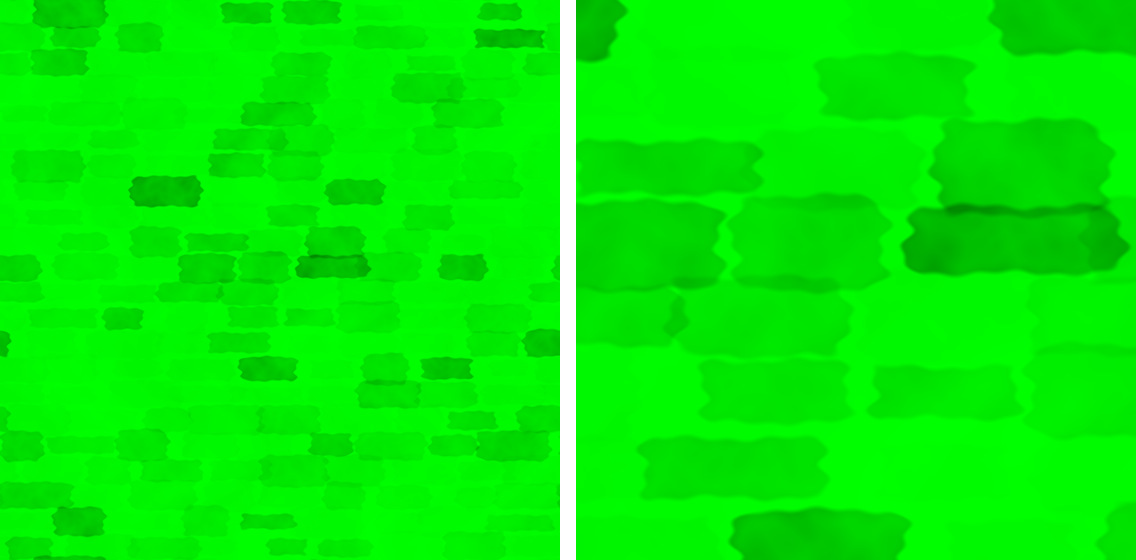
Left: the whole. Right: its middle third, enlarged.
Write a three.js fragment shader that draws this texture.

```glsl
// Rows of translucent green watercolour dabs, laid like loose bricks, tiling.
varying vec2 vUv;

const float TAU = 6.2831853;
const vec2 GRID = vec2(9.0, 22.0); // dabs per row, rows

vec3 hash3(vec2 p) {
  vec3 q = fract(p.xyx * vec3(0.1031, 0.1030, 0.0973) + 0.37);
  q += dot(q, q.yxz + 33.33);
  return fract((q.xxy + q.yzz) * q.zyx);
}

// Distance to the nearest scattered point, wrapping after "cells" repeats.
float cellular(vec2 uv, vec2 cells) {
  vec2 p = uv * cells;
  vec2 base = floor(p);
  float nearest = 2.0;
  for (int j = -1; j <= 1; j++) {
    for (int i = -1; i <= 1; i++) {
      vec2 id = base + vec2(float(i), float(j));
      vec2 point = id + hash3(mod(id, cells) + 71.0).xy;
      nearest = min(nearest, length(p - point));
    }
  }
  return nearest;
}

// Broad cloudy wash with vertical streaks, about 0 to 1.
float wash(vec2 uv) {
  vec2 a = uv * TAU;
  a += 0.45 * sin(a.yx * vec2(3.0, 2.0) + vec2(1.0, 4.0));
  float s = sin(a.x * 2.0 + a.y + 0.6) + sin(a.y * 3.0 - a.x + 2.1);
  s += 0.7 * sin(a.x * 5.0 + 1.7 * sin(a.y * 2.0));
  s += 0.5 * sin(a.x * 13.0 + 1.2 * sin(a.y * 3.0 + 1.0));
  return clamp(0.5 + 0.2 * s, 0.0, 1.0);
}

float roundedBox(vec2 p, vec2 halfSize, float radius) {
  vec2 d = abs(p) - halfSize + radius;
  return length(max(d, 0.0)) + min(max(d.x, d.y), 0.0) - radius;
}

// Ragged ends and gently uneven long sides, different for each dab.
vec2 ragged(vec2 p, vec3 seed) {
  float end = seed.x * 40.0 + step(0.0, p.x) * 2.3;
  float side = seed.y * 40.0 + step(0.0, p.y) * 1.9;
  float dx = 0.0030 * sin(p.y * 190.0 + end) + 0.0020 * sin(p.y * 430.0 + end * 1.7);
  float dy = 0.0012 * sin(p.x * 95.0 + side) + 0.0008 * sin(p.x * 260.0 + side * 1.3);
  return p + vec2(dx, dy);
}

void main() {
  vec2 uv = vUv;
  float cloud = wash(uv);

  // Mottled pigment
  vec2 warped = uv + 0.006 * sin(TAU * uv.yx * vec2(11.0, 13.0));
  float grain = 0.6 * cellular(warped, vec2(26.0)) + 0.4 * cellular(warped.yx, vec2(61.0));
  float pigment = (0.62 + 0.55 * cloud) * (1.28 - 0.55 * grain);

  float green = 1.0 - 0.022 * cloud * (1.2 - 0.5 * grain);

  // Overlapping dabs multiply their tints
  float row = floor(uv.y * GRID.y);
  for (int j = -1; j <= 1; j++) {
    float r = row + float(j);
    float shift = hash3(vec2(mod(r, GRID.y), 17.0)).x;
    float column = floor(uv.x * GRID.x + shift);
    for (int i = -1; i <= 1; i++) {
      vec2 id = vec2(column + float(i), r);
      vec2 key = mod(id, GRID);
      vec3 shape = hash3(key + 5.0);
      vec3 place = hash3(key + 43.0);

      vec2 centre = id + 0.5 + (place.xy - 0.5) * vec2(0.22, 0.10);
      centre.x -= shift;
      vec2 halfSize = mix(vec2(0.034, 0.013), vec2(0.069, 0.029), shape.xy);
      vec2 p = ragged(uv - centre / GRID, shape);
      float d = roundedBox(p, halfSize, 0.55 * halfSize.y);

      float cover = 1.0 - smoothstep(-0.0022, 0.0018, d);
      float rim = 1.0 + 0.10 * smoothstep(-0.007, -0.001, d);
      float tint = 0.012 + 0.17 * pow(place.z, 3.0) + 0.09 * pow(place.z, 16.0);
      green *= 1.0 - tint * cover * rim * pigment;
    }
  }

  gl_FragColor = vec4(0.0, green, 0.0, 1.0);
}
```
